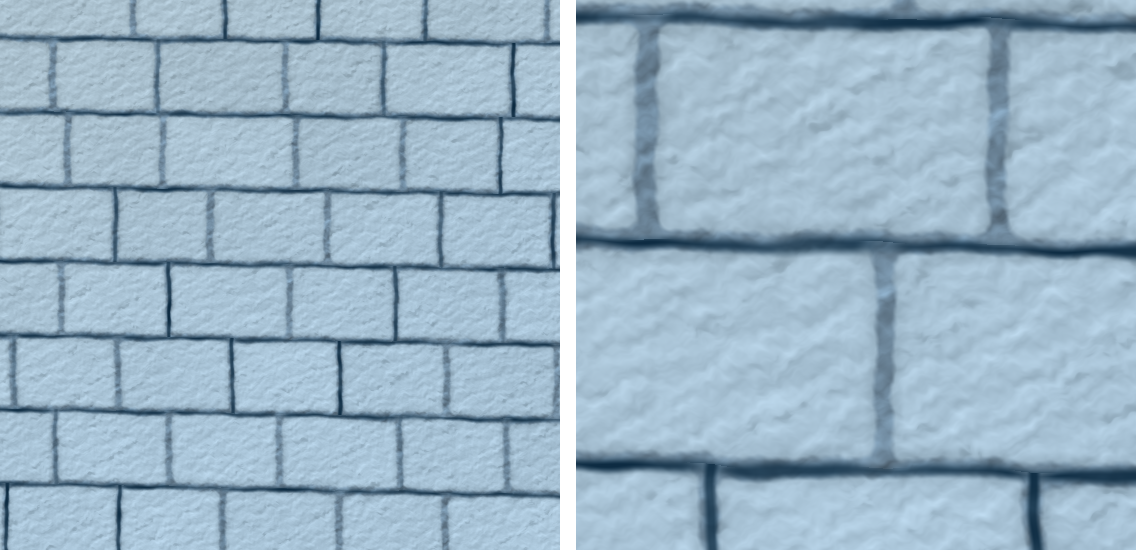
Left: the whole. Right: its middle third, enlarged.
A Shadertoy shader for this texture:

```glsl
// Weathered blue-grey stone block wall with shadowed, slightly sloping courses.
#define COURSE 0.135      // height of one course
#define BLOCK 0.202       // mean block length
#define FIRST_JOINT 0.067 // depth of the first bed joint below the top edge
#define GAP 0.0058        // half width of the mortar joints
#define CORNER 0.014      // corner rounding of the blocks
#define ROUGHNESS 0.30    // strength of the chiselled relief
#define SHADOW 0.0044     // half thickness of the bed joint shadow

const vec3 STONE_DIM = vec3(0.56, 0.66, 0.73);
const vec3 STONE_LIT = vec3(0.71, 0.82, 0.90);
const vec3 MORTAR = vec3(0.43, 0.53, 0.61);
const vec3 DARK = vec3(0.05, 0.17, 0.26);

float hash(vec2 p) {
    return fract(sin(dot(p, vec2(127.1, 311.7))) * 4375.85);
}

// Distance to the nearest scattered point.
float cellular(vec2 p) {
    vec2 id = floor(p), f = fract(p);
    float nearest = 4.0;
    for (int y = -1; y <= 1; y++)
        for (int x = -1; x <= 1; x++) {
            vec2 g = vec2(x, y), c = id + g;
            vec2 d = g + vec2(hash(c), hash(c + 47.3)) - f;
            nearest = min(nearest, dot(d, d));
        }
    return sqrt(nearest);
}

// Layered sines, roughly -1 to 1.
float waves(vec2 p) {
    return 0.5 * sin(p.x + 1.7 * sin(p.y * 0.8))
         + 0.3 * sin(p.x * 2.3 - p.y * 1.6 + 1.3)
         + 0.2 * sin(p.x * 4.7 + p.y * 3.9 + 4.1);
}

// Chiselled height: flattened chips leaning up to the right.
float relief(vec2 p) {
    p += 0.004 * vec2(waves(p.yx * 95.0), waves(p * 110.0));
    vec2 q = vec2(p.x + 0.35 * p.y, p.y - 0.35 * p.x) * vec2(30.0, 55.0);
    return -0.55 * cellular(q) - 0.30 * cellular(q * 1.9 + 7.0)
           - 0.15 * cellular(q * 3.7 + 19.0);
}

// Position of a head joint, in block lengths.
float headJoint(float i, float row) {
    float spread = row < 3.0 ? 0.42 : 0.14;
    return i + spread * (hash(vec2(i, row + 9.0)) - 0.5);
}

void mainImage(out vec4 fragColor, in vec2 fragCoord) {
    vec2 p = fragCoord / iResolution.y;
    float soft = 0.0018 + 0.7 / iResolution.y;

    // Courses: count down from the top, with a slope and a gentle wobble.
    vec2 w = p + 0.0022 * vec2(waves(p.yx * 38.0), waves(p * 31.0));
    float depth = 1.0 - w.y;
    float v = (depth - w.x * (0.010 + 0.014 * depth) - FIRST_JOINT) / COURSE;
    float row = floor(v), f = v - row;

    // Blocks: staggered courses with uneven lengths.
    float stagger = 0.07 + 0.48 * mod(row, 2.0) + (row < 1.0 ? 0.45 : 0.0);
    float u = w.x / BLOCK - stagger;
    float i = floor(u);
    if (u < headJoint(i, row)) i -= 1.0;
    else if (u > headJoint(i + 1.0, row)) i += 1.0;
    float left = (u - headJoint(i, row)) * BLOCK;
    float right = (headJoint(i + 1.0, row) - u) * BLOCK;
    vec2 id = vec2(i, row);

    // Rounded block outline; each block is tilted a little.
    float tilt = (hash(id + 3.1) - 0.5) * 0.035 * (left - right);
    vec2 inset = vec2(min(left, right), min(f * COURSE + tilt, (1.0 - f) * COURSE));
    vec2 k = CORNER - inset;
    float inside = CORNER - length(max(k, 0.0)) - min(max(k.x, k.y), 0.0);
    float gap = GAP * (0.8 + 0.45 * hash(id + 5.7)) + 0.0012 * waves(p * 170.0);
    float block = smoothstep(gap - soft, gap + soft, inside);

    // Stone face: relief lit from the upper left, stains and pits.
    float lit = relief(p) - relief(p + vec2(-0.003, 0.005));
    float stain = waves(p * 17.0 + 5.0 * hash(id));
    float pits = smoothstep(0.42, 0.85, waves(p * vec2(46.0, 90.0) + 9.0 * hash(id + 1.0)));
    float tone = 0.63 + 0.07 * stain + 0.16 * (hash(id + 8.0) - 0.5)
               + ROUGHNESS * 3.6 * lit + 0.16 * (0.5 - p.y);
    tone -= 0.35 * pits * smoothstep(0.02, -0.18, lit);
    tone -= 0.35 * (1.0 - smoothstep(0.0, 0.010, inside - gap));
    vec3 stone = mix(STONE_DIM, STONE_LIT, tone);
    stone += vec3(0.018, 0.0, -0.022) * smoothstep(0.3, 1.3, p.y - 0.4 * p.x + 0.3);

    // Mortar, with a thin crack along some head joints.
    vec3 mortar = MORTAR * (1.0 + 0.10 * waves(p * 90.0) + 0.5 * lit);
    float joint = left < right ? i : i + 1.0;
    float crack = smoothstep(0.25, 0.95, hash(vec2(joint, row + 21.0)));
    crack *= 0.85 - 0.25 * waves(p.yx * 44.0);
    float side = left < right ? left : -right;
    mortar = mix(mortar, DARK, crack * smoothstep(0.0055, 0.001, abs(side - 0.001)));
    vec3 color = mix(mortar, stone, block);

    // Bed joint shadow, broken by mortar near the head joints.
    float bed = (f < 0.5 ? f : f - 1.0) * COURSE;
    float thick = SHADOW * (1.0 + 0.35 * waves(p * vec2(27.0, 6.0)));
    float shade = 1.0 - smoothstep(thick - 2.0 * soft, thick + soft, abs(bed - 0.002));
    shade *= 0.82 + 0.25 * waves(p * vec2(21.0, 9.0) + 2.0);
    shade *= 0.5 + 0.5 * smoothstep(0.002, 0.018, inset.x);
    color = mix(color, DARK, clamp(shade, 0.0, 1.0));

    fragColor = vec4(clamp(color, 0.0, 1.0), 1.0);
}
```
